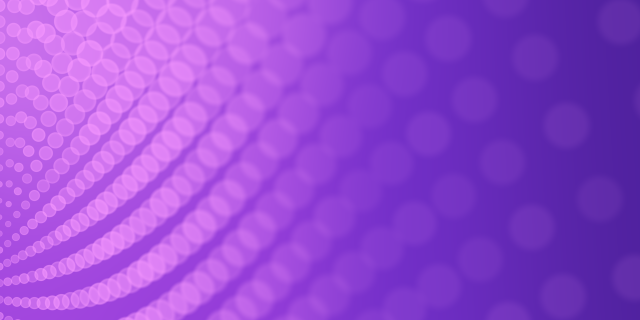
Reproduce this background procedurally as a Shadertoy shader.

```glsl
#define ROW_GROWTH 0.057
#define COLUMN_SHIFT 0.794
#define COLUMN_STEP 0.026
#define COLUMN_SPREAD 5.273
#define NEAR_ALPHA 0.48
#define FAR_ALPHA 0.095
#define RIM_BOOST 0.4
#define DISC_TINT vec3(0.97, 0.60, 1.0)
#define HAZE_COLOR vec3(0.94, 0.60, 0.98)

float hash(vec2 p) {
    return fract(sin(dot(p, vec2(41.3, 289.1))) * 4375.5);
}

float bell(float x, float center, float width) {
    float t = (x - center) / width;
    return exp(-t * t);
}

float glow(vec2 p, vec2 center, vec2 size) {
    vec2 q = (p - center) / size;
    return exp(-dot(q, q));
}

// Chains of discs: depth below the top edge = crest + row * gap
float chainCrest(float x) {
    return 1.185 * bell(x, 0.339, 0.94) + 0.043 * bell(x, 1.45, 0.27);
}

float chainGap(float x) {
    return 0.052 + 0.234 * (1.0 - exp(-max(x, -0.1) / 0.73));
}

float rowScale(float row) {
    return exp(ROW_GROWTH * (abs(row + 4.0) - 4.0));
}

// Lattice cell (column, row) to canvas position, and its inverse.
// Columns are even on the left and spread hyperbolically to the right.
vec2 cellToCanvas(vec2 cell) {
    float u = max(0.2 - cell.x, 0.5);
    float x = (COLUMN_SHIFT - COLUMN_STEP * u + COLUMN_SPREAD / u) * rowScale(cell.y);
    return vec2(x, 1.0 - chainCrest(x) - cell.y * chainGap(x));
}

vec2 canvasToCell(vec2 p) {
    float row = (1.0 - p.y - chainCrest(p.x)) / chainGap(p.x);
    float b = COLUMN_SHIFT - p.x / rowScale(row);
    float u = (b + sqrt(b * b + 4.0 * COLUMN_STEP * COLUMN_SPREAD)) / (2.0 * COLUMN_STEP);
    return vec2(0.2 - u, row);
}

float discRadius(vec2 c) {
    float x = max(c.x, 0.0);
    float radius = 0.0125 + 0.058 * (1.0 - exp(-pow(x / 0.56, 1.3)));
    float topGrowth = 0.6 * smoothstep(0.45, 0.95, c.y) * exp(-x / 0.5);
    float tipShrink = 0.35 * glow(c, vec2(0.0, 0.34), vec2(0.1, 0.13));
    return radius * (1.0 + topGrowth) * (1.0 - tipShrink);
}

vec3 backdrop(vec2 p) {
    vec3 col = mix(vec3(0.63, 0.27, 0.87), vec3(0.58, 0.235, 0.85), smoothstep(0.0, 0.75, p.x));
    col = mix(col, vec3(0.45, 0.185, 0.785), smoothstep(0.75, 1.32, p.x));
    col = mix(col, vec3(0.31, 0.13, 0.62), smoothstep(1.13, 2.1, p.x + 0.06 * (p.y - 0.5)));
    col = mix(col, HAZE_COLOR, 0.5 * glow(p, vec2(0.0, 0.95), vec2(0.38, 0.5)));
    col = mix(col, HAZE_COLOR, 0.2 * glow(p, vec2(0.38, 0.62), vec2(0.4, 0.38)));
    return mix(col, HAZE_COLOR, 0.16 * glow(p, vec2(0.75, 1.0), vec2(0.4, 0.3)));
}

// Share of the backdrop left uncovered by the translucent discs around p
float discTransmission(vec2 p, float pixel) {
    vec2 home = floor(canvasToCell(p) + 0.5);
    float blur = mix(0.001, 0.017, smoothstep(0.15, 1.1, p.x)) + pixel;
    float alpha = mix(NEAR_ALPHA, FAR_ALPHA, smoothstep(0.35, 1.2, p.x));
    float rimBoost = RIM_BOOST * (1.0 - smoothstep(0.2, 1.1, p.x));
    float transmission = 1.0;
    for (int j = -2; j <= 2; j++) {
        for (int i = -3; i <= 3; i++) {
            vec2 cell = home + vec2(i, j);
            vec2 center = cellToCanvas(cell);
            float radius = discRadius(center);
            float edge = length(p - center) - radius;
            float cover = 1.0 - smoothstep(-blur, blur, edge);
            float rim = rimBoost * (smoothstep(-0.35 * radius, 0.0, edge) - 0.35);
            transmission *= 1.0 - alpha * cover * (0.8 + 0.4 * hash(cell) + rim);
        }
    }
    return transmission;
}

void mainImage(out vec4 fragColor, in vec2 fragCoord) {
    vec2 p = fragCoord / iResolution.y;
    p.x *= 2.0 * iResolution.y / iResolution.x;
    vec3 col = mix(DISC_TINT, backdrop(p), discTransmission(p, 0.4 / iResolution.y));
    fragColor = vec4(col, 1.0);
}
```
